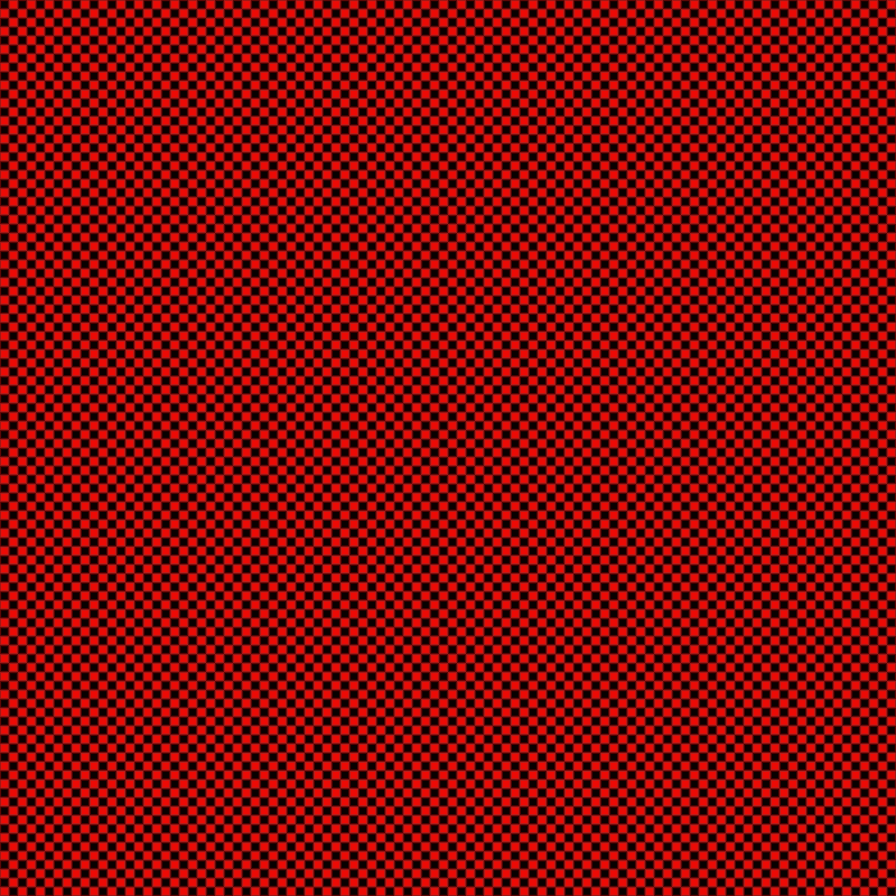
This pattern is drawn by a WebGL 1 fragment shader. Its source:

```glsl
precision highp float;

// A fine two-colour checkerboard, 100 by 100 squares, red on near-black.
// Each axis gives a signed distance to its nearest square edge; the two are
// combined into one soft check value that drives a four-stop colour ramp.

uniform vec2 u_resolution;

const float SQUARES = 100.0;   // squares along each side
const float SOFTNESS = 0.2;    // half width of a soft edge, in squares

const vec3 BLACK = vec3(0.03, 0.005, 0.005);
const vec3 DARK_EDGE = vec3(0.26, 0.0, 0.0);
const vec3 RED_EDGE = vec3(0.73, 0.12, 0.11);
const vec3 RED = vec3(0.93, 0.04, 0.02);

// Signed distance to the nearest edge: positive in even squares, negative in odd.
vec2 edgeDistance(vec2 p) {
  return 0.5 - abs(mod(p + 0.5, 2.0) - 1.0);
}

// Check value from -1 (dark square) to 1 (red square), soft across the edges.
float softChecker(vec2 p, float softness) {
  vec2 side = clamp(edgeDistance(p) / softness, -1.0, 1.0);
  return sign(side.x * side.y) * min(abs(side.x), abs(side.y));
}

// Ramp through the edge tints, which are duller than the square centres.
vec3 checkColour(float check) {
  vec3 colour = mix(BLACK, DARK_EDGE, clamp((check + 1.0) * 2.0, 0.0, 1.0));
  colour = mix(colour, RED_EDGE, clamp(check + 0.5, 0.0, 1.0));
  return mix(colour, RED, clamp((check - 0.5) * 2.0, 0.0, 1.0));
}

void main() {
  vec2 p = gl_FragCoord.xy / u_resolution * SQUARES;
  float pixel = SQUARES / min(u_resolution.x, u_resolution.y);
  float softness = max(SOFTNESS, pixel);
  gl_FragColor = vec4(checkColour(softChecker(p, softness)), 1.0);
}
```
